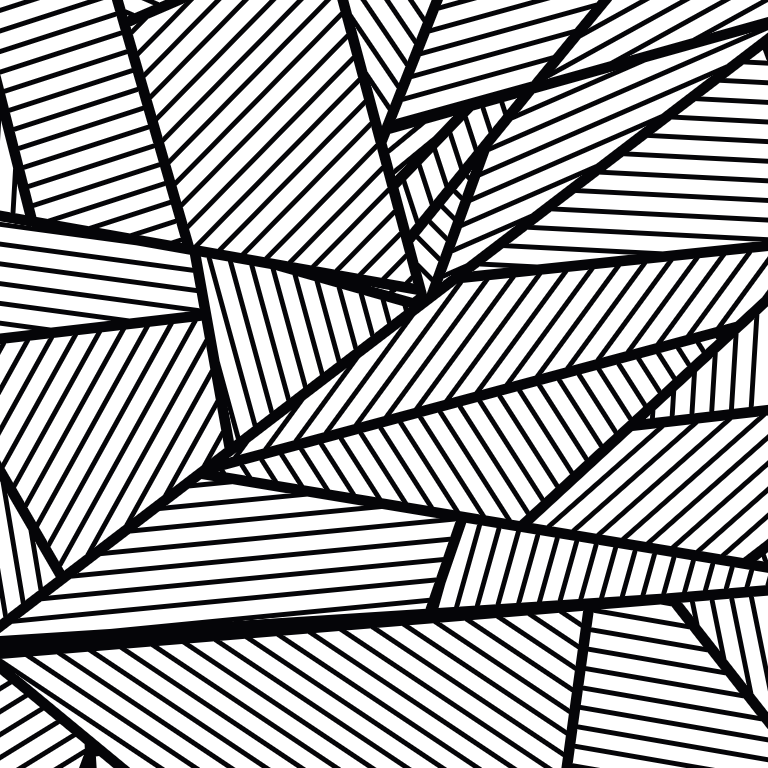
Write a Shadertoy shader that draws this pattern.

```glsl
// Irregular polygons cut by bold straight lines, each hatched with stripes in its own direction.

const vec3 PAPER = vec3(1.0);
const vec3 INK = vec3(0.02, 0.02, 0.03);
const float PI = 3.14159;
const int CUT_LEVELS = 6;
const float BORDER_WIDTH = 0.0138;
const float STRIPE_WIDTH = 0.0064;
const float STRIPE_SPACING = 0.0255;
const float WEDGE_CHANCE = 0.4;

float hash(float cell, float salt) {
    return fract(sin(cell * 127.1 + salt * 311.7) * 43758.5453);
}

vec2 direction(float angle) {
    return vec2(cos(angle), sin(angle));
}

// Signed distance to the line from p to q, positive on its left
float lineDistance(vec2 pos, vec2 p, vec2 q) {
    vec2 along = normalize(q - p);
    return dot(pos - p, vec2(-along.y, along.x));
}

// Positions of a cut on two opposite sides; a wedge cut ends near a corner
vec2 cutPositions(float cell, float wedgeChance) {
    vec2 r = vec2(hash(cell, 1.0), hash(cell, 2.0));
    vec2 across = mix(vec2(0.3), vec2(0.7), r);
    vec2 wedge = vec2(mix(0.6, 0.82, r.x), 0.02);
    vec2 cut = hash(cell, 3.0) < wedgeChance ? wedge : across;
    if (hash(cell, 4.0) < 0.5) cut = 1.0 - cut;
    return hash(cell, 5.0) < 0.5 ? cut : cut.yx;
}

// Splits a large tilted square again and again around pos.
// Returns the distance to the nearest cut and the cell number.
vec2 cutCells(vec2 pos, vec2 center, float radius, float tilt) {
    vec2 a = center + radius * direction(tilt);
    vec2 b = center + radius * direction(tilt + 0.5 * PI);
    vec2 c = center + radius * direction(tilt + PI);
    vec2 d = center + radius * direction(tilt + 1.5 * PI);
    float border = 1.0;
    float cell = 1.0;

    for (int level = 0; level < CUT_LEVELS; level++) {
        // Turn the corners so that the longer pair of sides is cut
        if (distance(a, b) + distance(c, d) < distance(b, c) + distance(d, a)) {
            vec2 first = a;
            a = b;
            b = c;
            c = d;
            d = first;
        }
        vec2 cut = cutPositions(cell, WEDGE_CHANCE);
        vec2 p = mix(a, b, cut.x);
        vec2 q = mix(d, c, cut.y);
        float side = lineDistance(pos, p, q);
        border = min(border, abs(side));
        cell *= 2.0;
        if (side > 0.0) {
            b = p;
            c = q;
        } else {
            a = p;
            d = q;
            cell += 1.0;
        }
    }
    return vec2(border, cell);
}

// Distance to the nearest stripe axis; sibling cells get clearly different angles
float stripeDistance(vec2 pos, float cell, float spacing) {
    float angle = PI * hash(floor(cell * 0.5), 6.0) + 1.2 * mod(cell, 2.0);
    float phase = dot(pos, direction(angle)) / spacing + hash(cell, 7.0);
    return abs(fract(phase) - 0.5) * spacing;
}

// Ink coverage of a line with an edge one pixel soft
float lineCoverage(float dist, float width, float pixel) {
    return clamp(0.5 + (0.5 * width - dist) / pixel, 0.0, 1.0);
}

void mainImage(out vec4 fragColor, in vec2 fragCoord) {
    float pixel = 1.0 / min(iResolution.x, iResolution.y);
    vec2 pos = fragCoord * pixel;

    vec2 cells = cutCells(pos, vec2(0.5), 1.24, 1.3);
    float border = lineCoverage(cells.x, BORDER_WIDTH, pixel);
    float stripe = lineCoverage(stripeDistance(pos, cells.y, STRIPE_SPACING), STRIPE_WIDTH, pixel);

    fragColor = vec4(mix(PAPER, INK, max(border, stripe)), 1.0);
}
```
